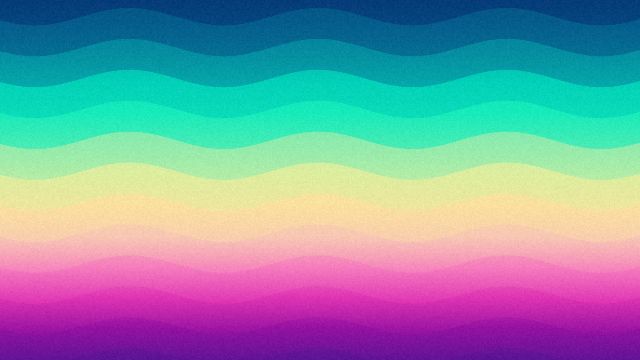
This background is drawn by a Shadertoy shader. Its source:

```glsl
// Stacked sine-wave bands fading from deep blue through mint and cream to purple.

const float WAVE_PERIOD   = 0.295;   // in canvas widths
const float CREST_X       = 0.202;   // in canvas widths
const float WAVE_HEIGHT   = 0.0243;  // amplitude, in canvas heights
const float FIRST_EDGE    = 0.0463;  // mean depth of the top edge
const float BAND_SPACING  = 0.0859;  // in canvas heights
const float STEP_TOP      = 0.62;    // how flat the upper bands are
const float STEP_BOTTOM   = 0.14;    // how flat the lower bands are
const float GRAIN_ROWS    = 288.0;
const float GRAIN_AMOUNT  = 0.035;
const float TAU           = 6.28319;

// Evenly spaced colour stops, from the top of the canvas down
const int LAST_STOP = 12;
const vec3 STOPS[13] = vec3[13](
    vec3(0.02, 0.23, 0.47),
    vec3(0.02, 0.37, 0.55),
    vec3(0.02, 0.56, 0.63),
    vec3(0.01, 0.82, 0.72),
    vec3(0.08, 0.92, 0.73),
    vec3(0.55, 0.92, 0.68),
    vec3(0.86, 0.93, 0.62),
    vec3(0.98, 0.88, 0.62),
    vec3(0.97, 0.78, 0.70),
    vec3(0.96, 0.48, 0.74),
    vec3(0.87, 0.20, 0.70),
    vec3(0.58, 0.07, 0.63),
    vec3(0.36, 0.08, 0.58));

vec3 palette(float depth) {
    float position = clamp(depth, 0.0, 1.0) * float(LAST_STOP);
    int stop = min(int(position), LAST_STOP - 1);
    return mix(STOPS[stop], STOPS[stop + 1], position - float(stop));
}

float hash(vec2 cell) {
    vec3 p = fract(cell.xyx * 0.1031);
    p += dot(p, p.yzx + 33.33);
    return fract((p.x + p.y) * p.z);
}

// Band number at a point, with a smoothed step at each edge
float bandIndex(float x, float depth) {
    float wave = WAVE_HEIGHT * cos(TAU * (x - CREST_X) / WAVE_PERIOD);
    float level = (depth - FIRST_EDGE + wave) / BAND_SPACING;
    float edgeWidth = 1.0 / (iResolution.y * BAND_SPACING);
    return floor(level + 0.5) - 1.0
         + smoothstep(-0.5, 0.5, (level - floor(level + 0.5)) / edgeWidth);
}

void mainImage(out vec4 fragColor, in vec2 fragCoord) {
    vec2 uv = fragCoord / iResolution.xy;
    float depth = 1.0 - uv.y;

    // Blend the smooth vertical fade with one flat level per band
    float bandCentre = FIRST_EDGE + BAND_SPACING * (bandIndex(uv.x, depth) + 0.5);
    float flatness = mix(STEP_TOP, STEP_BOTTOM, smoothstep(0.4, 0.8, depth));
    vec3 color = palette(mix(depth, bandCentre, flatness));

    // Fine grain
    vec2 grainCell = floor(fragCoord / iResolution.y * GRAIN_ROWS);
    color += GRAIN_AMOUNT * (hash(grainCell) - 0.5);

    fragColor = vec4(clamp(color, 0.0, 1.0), 1.0);
}
```
